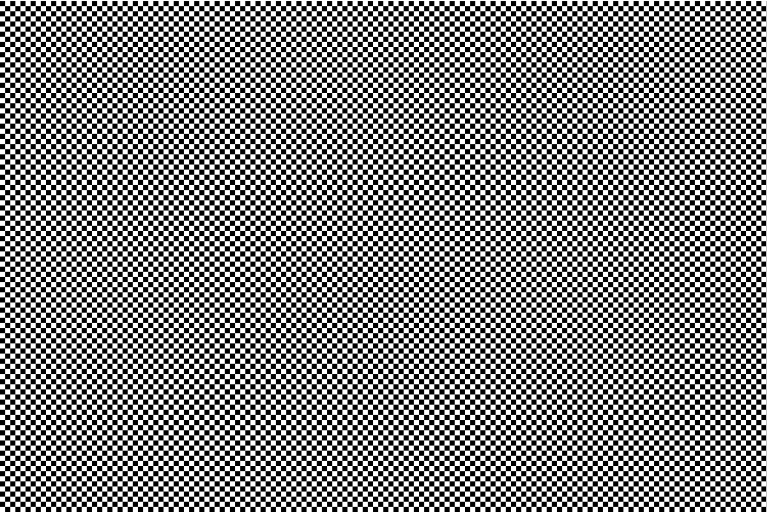
This pattern is drawn by a Shadertoy shader. Its source:

```glsl
// Fine black and white checkerboard of 150 by 100 squares on white paper,
// set against the lower left so that a hairline margin shows at top and right.
// Square waves are averaged over each pixel for smooth edges.

// Integral of a square wave that is +1 on [0,1) and -1 on [1,2).
vec2 squareWaveIntegral(vec2 x) {
    return 1.0 - abs(mod(x, 2.0) - 1.0);
}

// Mean of the square wave over a box of the given width.
vec2 filteredSquareWave(vec2 center, float width) {
    vec2 upper = squareWaveIntegral(center + 0.5 * width);
    vec2 lower = squareWaveIntegral(center - 0.5 * width);
    return (upper - lower) / width;
}

void mainImage(out vec4 fragColor, in vec2 fragCoord) {
    // Position and pixel size, measured in squares
    float pixelSize = 150.3 / iResolution.x;
    vec2 position = fragCoord * pixelSize;

    // Equal signs are white, opposite signs black
    vec2 wave = filteredSquareWave(position, pixelSize);
    float checker = 0.5 + 0.5 * wave.x * wave.y;

    // Plain white paper beyond the last column and row
    vec2 inside = clamp((vec2(150.0, 100.0) - position) / pixelSize + 0.5, 0.0, 1.0);
    float white = mix(1.0, checker, inside.x * inside.y);
    fragColor = vec4(vec3(white), 1.0);
}
```
